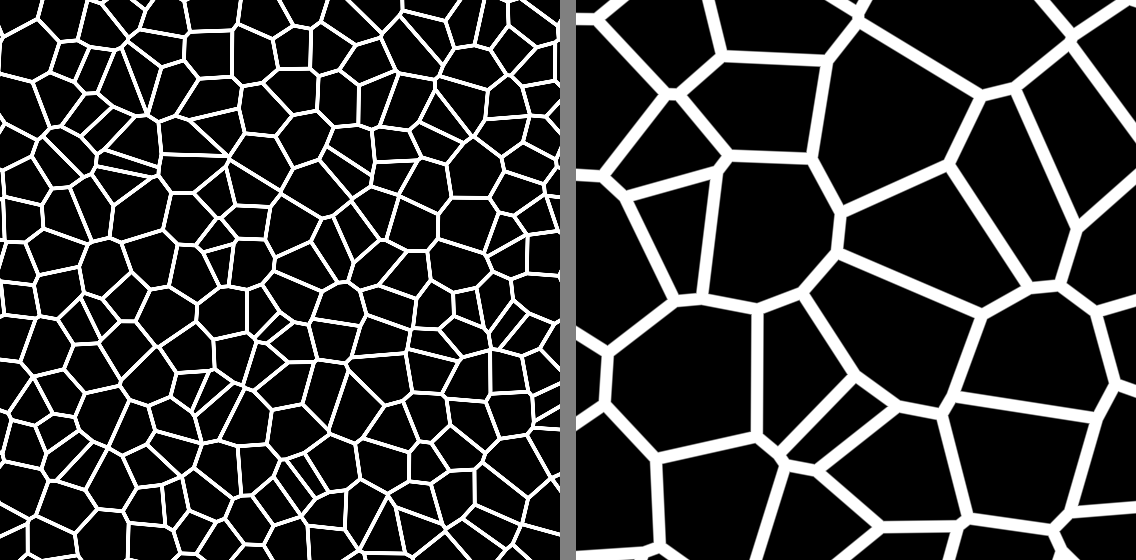
Left: the whole. Right: its middle third, enlarged.
Write a three.js fragment shader that draws this pattern.

```glsl
// Irregular network of white cell walls on black: Voronoi borders of constant width.
#define CELLS 14.0          // grid cells across the canvas
#define JITTER 1.0          // 0 = square grid, 1 = fully scattered seeds
#define LINE_WIDTH 0.0073   // wall thickness in canvas units
#define EDGE_SOFT 0.0006    // half width of the smoothed wall edge
#define SEED vec2(37.0, 11.0)
#define CELL_COLOR vec3(0.0)
#define WALL_COLOR vec3(1.0)

varying vec2 vUv;

// Sine-free hash from a grid cell to two values in 0..1
vec2 hash22(vec2 p) {
  vec3 q = fract(p.xyx * vec3(0.1031, 0.1030, 0.0973));
  q += dot(q, q.yzx + 33.33);
  return fract((q.xx + q.yz) * q.zy);
}

// Scattered seed point belonging to a grid cell
vec2 seedPoint(vec2 cell) {
  return cell + 0.5 + JITTER * (hash22(cell + SEED) - 0.5);
}

// Exact distance to the nearest Voronoi border, in grid units
float borderDistance(vec2 p) {
  vec2 home = floor(p);
  vec2 nearestCell = home;
  vec2 toNearest = vec2(0.0);
  float nearestSq = 1e3;

  // Find the closest seed
  for (int y = -2; y <= 2; y++) {
    for (int x = -2; x <= 2; x++) {
      vec2 cell = home + vec2(float(x), float(y));
      vec2 toSeed = seedPoint(cell) - p;
      float distSq = dot(toSeed, toSeed);
      if (distSq < nearestSq) {
        nearestSq = distSq;
        toNearest = toSeed;
        nearestCell = cell;
      }
    }
  }

  // Measure to the bisectors with the seeds around it
  float border = 1e3;
  for (int y = -3; y <= 3; y++) {
    for (int x = -3; x <= 3; x++) {
      vec2 toSeed = seedPoint(nearestCell + vec2(float(x), float(y))) - p;
      vec2 between = toSeed - toNearest;
      if (dot(between, between) > 1e-5) {
        border = min(border, dot(0.5 * (toNearest + toSeed), normalize(between)));
      }
    }
  }
  return border;
}

void main() {
  float dist = borderDistance(vUv * CELLS) / CELLS;
  float halfWidth = 0.5 * LINE_WIDTH;
  float wall = 1.0 - smoothstep(halfWidth - EDGE_SOFT, halfWidth + EDGE_SOFT, dist);
  gl_FragColor = vec4(mix(CELL_COLOR, WALL_COLOR, wall), 1.0);
}
```
